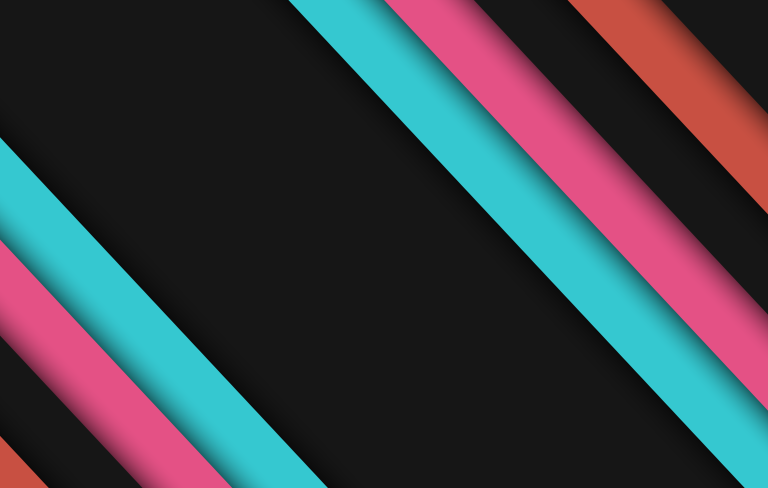
A Shadertoy shader for this background:

```glsl
// Diagonal paper bands in cyan, pink and orange stacked over charcoal, with soft shadows.

const vec3 CHARCOAL = vec3(0.086);
const vec3 CYAN = vec3(0.208, 0.784, 0.816);
const vec3 PINK = vec3(0.894, 0.318, 0.522);
const vec3 ORANGE = vec3(0.784, 0.314, 0.259);

// Lays a sheet over the colour below; the sheet covers dist > 0 and shades dist < 0.
vec3 addSheet(vec3 below, vec3 sheet, float dist, float blur) {
    float nearness = clamp(1.0 + dist / 0.095, 0.0, 1.0);
    float shadow = 0.52 * nearness * nearness;
    return mix(below * (1.0 - shadow), sheet, smoothstep(-blur, blur, dist));
}

void mainImage(out vec4 fragColor, in vec2 fragCoord) {
    vec2 p = fragCoord / iResolution.y;

    // Slanted coordinate, folded so both corners share one stack of sheets
    float slant = p.x - 0.935 * (1.0 - p.y);
    float outward = abs(slant - 0.164) - 0.427;
    float blur = 0.9 / iResolution.y;

    // Sheets from the innermost to the outermost
    vec3 sheets[5] = vec3[5](CYAN, PINK, CHARCOAL, ORANGE, CHARCOAL);
    float edges[5] = float[5](0.0, 0.196, 0.380, 0.572, 0.764);

    vec3 color = CHARCOAL;
    for (int i = 0; i < 5; i++) {
        color = addSheet(color, sheets[i], outward - edges[i], blur);
    }
    fragColor = vec4(color, 1.0);
}
```
